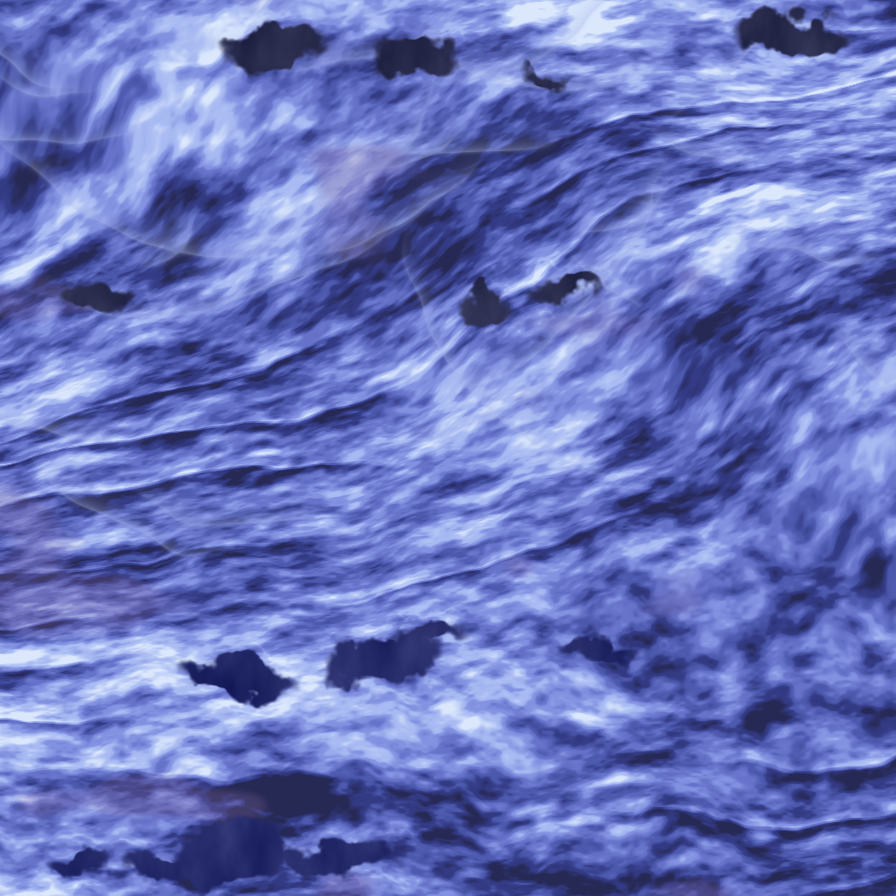
This texture is drawn by a Shadertoy shader. Its source:

```glsl
const vec3 INK = vec3(0.15, 0.16, 0.33);
const vec3 NAVY = vec3(0.20, 0.23, 0.52);
const vec3 INDIGO = vec3(0.30, 0.35, 0.68);
const vec3 BLUE = vec3(0.40, 0.45, 0.79);
const vec3 SKY = vec3(0.51, 0.57, 0.88);
const vec3 PALE = vec3(0.66, 0.73, 0.95);
const vec3 FOAM = vec3(0.86, 0.91, 0.99);
const vec3 VEIL = vec3(0.66, 0.72, 0.93);
const vec3 ROSE = vec3(0.50, 0.40, 0.62);
const vec4 HOLE_ROWS = vec4(0.94, 0.27, 0.05, 0.68);
const vec4 HOLE_STARTS = vec4(0.24, 0.20, -0.02, 0.04);
const vec4 HOLE_STEPS = vec4(0.18, 0.13, 0.13, 0.28);
const vec4 HOLE_SCALES = vec4(0.9, 1.15, 1.0, 0.6);
const float FLOW_SLOPE = 0.45;
const float FOLD_COUNT = 11.0;
const float CONTRAST = 1.4;
const float BRIGHTNESS = 0.16;
const int HOLES = 15;
const int FIBRES = 26;

float hash(vec2 p) {
    vec3 q = fract(p.xyx * 0.1031);
    q += dot(q, q.yzx + 33.33);
    return fract((q.x + q.y) * q.z);
}

float noise(vec2 p) {
    vec2 i = floor(p), f = fract(p);
    f = f * f * (3.0 - 2.0 * f);
    return mix(mix(hash(i), hash(i + vec2(1, 0)), f.x),
               mix(hash(i + vec2(0, 1)), hash(i + vec2(1, 1)), f.x), f.y);
}

// Fractal noise centred on zero
float fbm(vec2 p, int octaves) {
    float sum = 0.0, gain = 0.5;
    p += 40.0;
    for (int i = 0; i < octaves; i++) {
        sum += gain * (noise(p) - 0.5);
        p = p * 2.03 + vec2(17.3, 9.1);
        gain *= 0.5;
    }
    return sum;
}

// Height across the flow: level at the base, rising to the right above
float flowHeight(vec2 p) {
    float bend = smoothstep(0.1, 0.65, p.y) * (1.0 - 0.65 * smoothstep(0.7, 1.0, p.y));
    float warp = 0.11 * fbm(p * vec2(3.0, 3.6), 2) + 0.025 * fbm(p * 13.0, 3);
    return p.y - FLOW_SLOPE * bend * (p.x - 0.5) + warp;
}

// Creases with a lit lip above a shaded hollow
float folds(vec2 q) {
    float phase = q.y * FOLD_COUNT + 3.0 * fbm(q * vec2(2.0, 5.0) + 7.0, 3);
    float f = fract(phase);
    float lip = exp(-f * 9.0) * smoothstep(0.0, 0.04, f);
    float hollow = smoothstep(0.62, 0.94, f) * (1.0 - smoothstep(0.95, 1.0, f));
    float strength = smoothstep(0.3, 0.75, noise(q * vec2(4.0, 9.0) + 23.0));
    return strength * (1.4 * lip - 1.3 * hollow);
}

// Curved translucent threads
float fibres(vec2 p) {
    float sum = 0.0;
    vec2 wobble = 0.07 * vec2(fbm(p * 6.0, 3), fbm(p * 6.0 + 31.0, 3));
    for (int i = 0; i < FIBRES; i++) {
        vec2 id = vec2(i, 5.0);
        float radius = mix(0.12, 0.45, hash(id + 3.0));
        float aim = mix(-2.4, -0.7, hash(id + 11.0));
        vec2 facing = vec2(cos(aim), sin(aim));
        vec2 mid = vec2(hash(id), mix(0.38, 1.0, hash(id + 7.0)));
        vec2 d = p + wobble - mid + radius * facing;
        float across = length(d) - radius;
        float along = dot(normalize(d + 1e-5), facing);
        float soft = across > 0.0 ? 0.002 : 0.010;
        float spread = mix(0.75, 0.96, hash(id + 19.0));
        sum += exp(-abs(across) / soft) * smoothstep(spread, 1.0, along);
    }
    return sum;
}

// Signed distance to ragged openings gathered in rows
float holes(vec2 p) {
    float nearest = 1.0;
    vec2 ragged = p + vec2(0.05, 0.06) * vec2(fbm(p * 22.0, 4), fbm(p * 26.0 + 50.0, 4));
    for (int i = 0; i < HOLES; i++) {
        vec2 id = vec2(i, 61.0);
        int row = i % 4;
        float x = HOLE_STARTS[row] + HOLE_STEPS[row] * (float(i / 4) + 0.8 * hash(id));
        float y = HOLE_ROWS[row] + 0.05 * (hash(id + 5.0) - 0.5);
        float width = HOLE_SCALES[row] * mix(0.03, 0.1, hash(id + 9.0));
        vec2 size = width * vec2(1.0, mix(0.25, 0.45, hash(id + 13.0)));
        float d = (length((ragged - vec2(x, y)) / size) - 1.0) * size.y;
        nearest = min(nearest, d);
    }
    return nearest;
}

vec3 palette(float tone) {
    vec3 c = mix(INK, NAVY, smoothstep(-2.3, -1.3, tone));
    c = mix(c, INDIGO, smoothstep(-1.3, -0.5, tone));
    c = mix(c, BLUE, smoothstep(-0.5, 0.25, tone));
    c = mix(c, SKY, smoothstep(0.25, 1.05, tone));
    c = mix(c, PALE, smoothstep(1.05, 1.95, tone));
    return mix(c, FOAM, smoothstep(1.95, 3.3, tone));
}

void mainImage(out vec4 fragColor, in vec2 fragCoord) {
    vec2 p = fragCoord / iResolution.y;
    vec2 q = vec2(p.x, flowHeight(p));

    // Layered streaks, from broad swells to fine grain
    float tone = 2.6 * fbm(p * vec2(3.5, 5.0) + 3.0, 3);
    tone += 3.0 * fbm(q * vec2(3.5, 10.0), 4);
    tone += 3.4 * fbm(q * vec2(10.0, 34.0) + 11.0, 4);
    tone += 3.6 * fbm(q * vec2(38.0, 90.0) + 29.0, 3);
    tone += folds(q);

    // Bright flecks
    float fleck = noise(q * vec2(20.0, 75.0) + 5.0) * noise(q * vec2(6.0, 14.0) + 71.0);
    tone += 1.8 * smoothstep(0.45, 0.85, fleck);
    tone = CONTRAST * tone + BRIGHTNESS;

    // Shaded surroundings and lit rims of the openings
    float hole = holes(p);
    tone -= 0.6 * exp(-max(hole, 0.0) / 0.02);
    tone += 1.2 * exp(-abs(hole - 0.012) / 0.006) * noise(p * 18.0);

    vec3 color = palette(tone);
    color = mix(color, VEIL, 0.45 * min(fibres(p), 1.2));
    float blush = smoothstep(0.2, 0.3, fbm(p * vec2(5.0, 9.0) + 90.0, 3));
    color = mix(color, ROSE, 0.3 * blush);

    // Dark interiors, bluer near the base
    vec3 depth = mix(vec3(0.14, 0.16, 0.41), vec3(0.15, 0.16, 0.29), smoothstep(0.2, 0.7, p.y));
    depth += 0.2 * fbm(p * vec2(28.0, 14.0), 4);
    color = mix(depth, color, smoothstep(-0.004, 0.002, hole));

    fragColor = vec4(clamp(color, 0.0, 1.0), 1.0);
}
```
